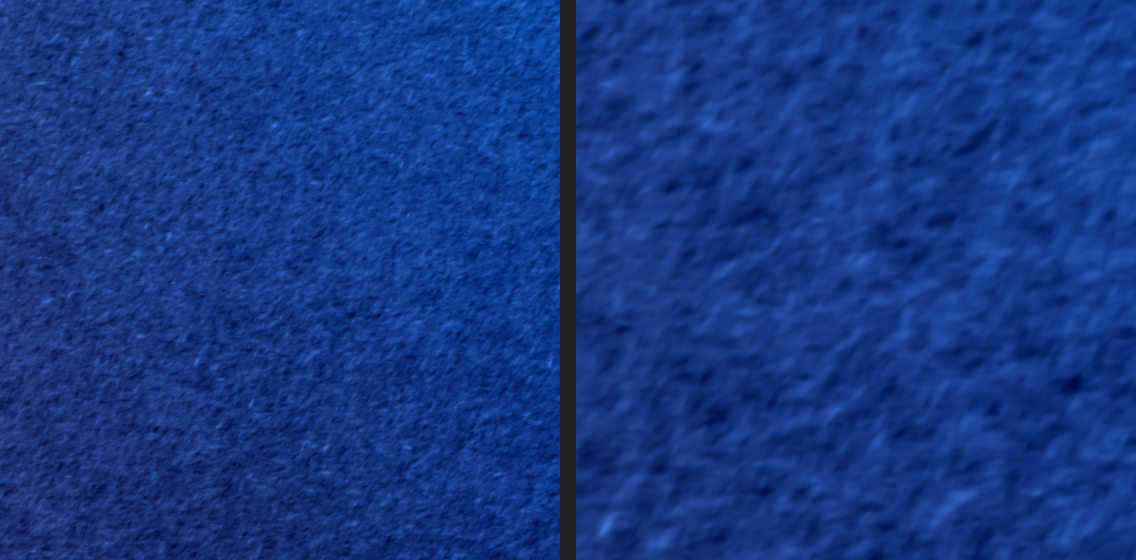
Left: the whole. Right: its middle third, enlarged.
Write a Shadertoy shader that draws this texture.

```glsl
// Blue suede cloth: short slanted tufts over a soft diagonal colour gradient.

// Cloth colour at the four corners
const vec3 TOP_LEFT     = vec3(0.115, 0.235, 0.520);
const vec3 TOP_RIGHT    = vec3(0.045, 0.270, 0.625);
const vec3 BOTTOM_LEFT  = vec3(0.120, 0.190, 0.455);
const vec3 BOTTOM_RIGHT = vec3(0.050, 0.190, 0.495);

// Colour change for one unit of nap relief
const vec3 NAP_TINT = vec3(0.029, 0.042, 0.058);

// Cells across the canvas for each nap layer, and layer strengths
const float TUFT_CELLS = 105.0, TUFT_GAIN = 1.9;
const float HAIR_CELLS = 190.0, HAIR_GAIN = 1.1;
const float MOTTLE_CELLS = 34.0, MOTTLE_GAIN = 0.65;

const float NAP_ANGLE = 0.55;                 // mean slant, radians
const float ANGLE_SPREAD = 1.3;               // random turn of each tuft
const vec2 TUFT_RADIUS = vec2(0.60, 0.25);    // along and across, in cells
const float SPECK_SHARE = 0.002;              // share of pale tufts
const float SPECK_GAIN = 1.6;

vec4 hash4(vec2 cell) {
    vec4 p = fract(cell.xyxy * vec4(0.1031, 0.1030, 0.0973, 0.1099));
    p += dot(p, p.wzxy + 33.33);
    return fract((p.xxyz + p.yzzw) * p.zywx);
}

// Cellular noise: each cell scatters one oval tuft, lighter or darker
float nap(vec2 uv, float cells, float seed) {
    vec2 p = uv * cells;
    vec2 home = floor(p);
    float relief = 0.0;
    for (int y = -2; y <= 2; y++) {
        for (int x = -2; x <= 2; x++) {
            vec2 cell = home + vec2(x, y);
            vec4 rnd = hash4(cell + seed);
            float angle = NAP_ANGLE + ANGLE_SPREAD * (rnd.z - 0.5);
            vec2 along = vec2(cos(angle), sin(angle));
            vec2 d = p - cell - rnd.xy;
            vec2 q = vec2(dot(d, along), dot(d, vec2(-along.y, along.x)));
            q /= TUFT_RADIUS;
            float shade = 2.0 * rnd.w - 1.0;
            shade += SPECK_GAIN * step(1.0 - SPECK_SHARE, rnd.w);
            relief += shade * exp(-0.5 * dot(q, q));
        }
    }
    return relief;
}

// Broad uneven wear from layered sines
float wear(vec2 uv) {
    return sin(uv.x * 9.0 + 2.0 * sin(uv.y * 7.0 + 1.0))
         * sin(uv.y * 11.0 + 1.5 * sin(uv.x * 8.0));
}

void mainImage(out vec4 fragColor, in vec2 fragCoord) {
    vec2 uv = fragCoord / iResolution.xy;

    // Gradient, dimmed near the bottom middle
    vec3 cloth = mix(mix(BOTTOM_LEFT, BOTTOM_RIGHT, uv.x),
                     mix(TOP_LEFT, TOP_RIGHT, uv.x), uv.y);
    vec2 fold = (uv - vec2(0.45, 0.08)) / vec2(0.22, 0.16);
    cloth *= 1.0 - 0.09 * exp(-dot(fold, fold));

    // Nap relief at three sizes
    float relief = TUFT_GAIN * nap(uv, TUFT_CELLS, 17.0)
                 + HAIR_GAIN * nap(uv, HAIR_CELLS, 251.0)
                 + MOTTLE_GAIN * nap(uv, MOTTLE_CELLS, 523.0)
                 + 0.18 * wear(uv);

    fragColor = vec4(clamp(cloth + NAP_TINT * relief, 0.0, 1.0), 1.0);
}
```
